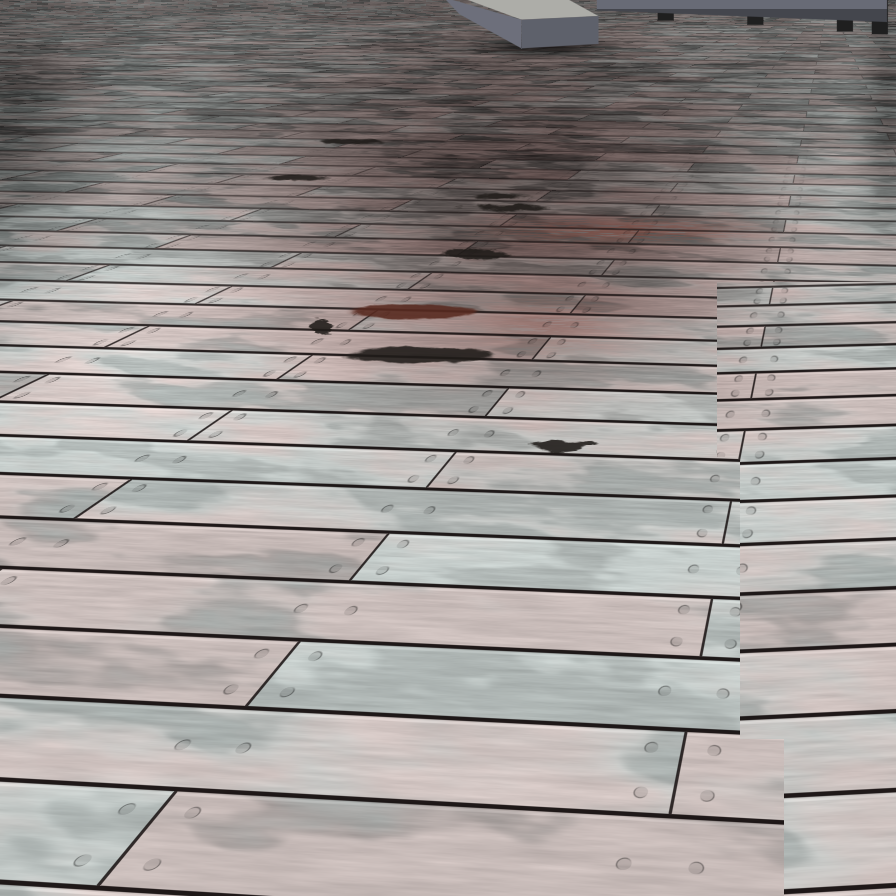
Write a Shadertoy shader that draws this texture.

```glsl
// Wet wooden deck in perspective, with nailed planks, puddles and a low bench.
const float HORIZON = -0.147; // y runs down
const vec2 ROWS_LEFT = vec2(0.9834, 0.0995); // first seam and step, as inverse depth
const vec2 ROWS_RIGHT = vec2(0.9636, 0.0903);
const float TILT_LEFT = 0.054, TILT_RIGHT = -0.05;
const float FAN_X = 0.925, JOINT_START = 0.195, JOIST = 0.63;
const float SEAM = 0.0025, NAIL = 0.0075;
const vec3 PINK = vec3(1.05, 0.985, 0.97), TEAL = vec3(0.965, 1.005, 0.995);
const vec3 GAP = vec3(0.085, 0.06, 0.06), WATER = vec3(0.12, 0.105, 0.095);
const vec3 RUST = vec3(0.34, 0.16, 0.12), STEEL = vec3(0.37, 0.38, 0.42);

float hash(vec2 p) {
  p = fract(p * vec2(0.1031, 0.1137));
  p += dot(p, p.yx + 33.33);
  return fract((p.x + p.y) * p.x * 17.0);
}
float noise(vec2 p) {
  vec2 i = floor(p), f = fract(p);
  f = f * f * (3.0 - 2.0 * f);
  return mix(mix(hash(i), hash(i + vec2(1, 0)), f.x),
             mix(hash(i + vec2(0, 1)), hash(i + 1.0), f.x), f.y);
}
float fbm(vec2 p) {
  float sum = 0.0, amp = 0.53;
  for (int i = 0; i < 4; i++) {
    sum += amp * noise(p);
    p = p * 2.03 + 17.3;
    amp *= 0.5;
  }
  return sum;
}
float blob(vec2 p, float x, float y, float rx, float ry) {
  vec2 q = (p - vec2(x, y)) / vec2(rx, ry);
  return exp(-dot(q, q));
}
float cover(float dist, float px) { return 1.0 - smoothstep(-px, px, dist); }
float side(vec2 p, vec2 a, vec2 b) {
  vec2 e = normalize(b - a), q = p - a;
  return e.y * q.x - e.x * q.y;
}
float quad(vec2 p, vec2 a, vec2 b, vec2 c, vec2 d) {
  return max(max(side(p, a, b), side(p, b, c)), max(side(p, c, d), side(p, d, a)));
}

vec3 deck(vec2 p, float px) {
  // Two panels whose seams tilt opposite ways
  float split = p.y < 0.51 ? 0.80 : (p.y < 0.825 ? 0.826 : 0.875);
  bool right = p.y > 0.315 && p.x > split;
  vec2 rows = right ? ROWS_RIGHT : ROWS_LEFT;
  float depth = p.y - HORIZON;
  float tilt = right ? TILT_RIGHT * (p.x - 0.826) : TILT_LEFT * p.x;
  float row = ((1.0 + tilt) / depth - rows.x) / rows.y;
  float id = floor(row), v = row - id;
  float rowHeight = rows.y * depth * depth;
  float near = smoothstep(0.08, 0.45, p.y);

  // Joints fan out and alternate between neighbouring planks
  float fan = (FAN_X - p.x) / max(p.y, 0.01) - JOINT_START;
  float along = (fan - mod(id, 2.0) * JOIST) / (2.0 * JOIST);
  float joint = (along - round(along)) * 2.0 * JOIST;
  float board = hash(vec2(id + 90.0, floor(along) + (right ? 40.0 : 20.0)));

  // Broad reflections of sky and shade
  float shade = blob(p, 0.58, 0.25, 0.25, 0.19);
  float tone = mix(0.50, 0.775, smoothstep(0.06, 0.46, p.y)) - 0.25 * shade;
  tone -= 0.20 * blob(p, 0.0, 0.17, 0.09, 0.15) + 0.15 * blob(p, 0.99, 0.12, 0.025, 0.12);
  tone += 0.09 * blob(p, 0.15, 0.33, 0.2, 0.14) + 0.08 * blob(p, 0.91, 0.22, 0.07, 0.14);

  // Stains, plank tint and long grain
  vec2 wood = vec2(p.x / depth, row);
  float damp = fbm(wood * vec2(5.0, 1.3) + board * 31.0);
  float grain = fbm(wood * vec2(14.0, 19.0) + 70.0);
  tone += (board - 0.5) * 0.07 + (grain - 0.5) * 0.13;
  tone -= 0.09 * smoothstep(0.52, 0.62, damp);
  tone += (noise(p * vec2(22.0, 190.0)) - 0.5) * mix(0.12, 0.02, near);
  vec3 col = tone * mix(PINK, TEAL, smoothstep(0.35, 0.65, damp * 0.7 + board * 0.3));
  col *= mix(vec3(1), vec3(1.09, 0.95, 0.94), shade);
  float red = blob(p, 0.69, 0.258, 0.13, 0.013) + 0.45 * blob(p, 0.61, 0.36, 0.08, 0.035);
  col = mix(col, vec3(0.46, 0.25, 0.21), 0.65 * red * smoothstep(0.25, 0.55, grain));

  // Nails on both sides of every joist, doubled at joints
  float joist = fan - JOIST * round(fan / JOIST);
  float nailV = abs(joint) < 0.3 * JOIST ? abs(v - 0.5) - 0.26 : v - 0.5;
  vec2 nail = vec2((abs(joist) - 0.042) * p.y, nailV * rowHeight);
  float radius = NAIL * depth;
  float nailDist = length(nail * vec2(1.0, 1.2)) - radius;
  float ring = cover(abs(nailDist) - 0.0008, px * 1.3) * smoothstep(-radius, radius, nail.x + nail.y);
  col *= 1.0 - near * (0.10 * cover(nailDist, px) + 0.34 * ring);

  // Dark gaps with a pale lower lip
  float width = SEAM * depth;
  float seam = cover(min(v, 1.0 - v) * rowHeight - width, px);
  float cut = cover(abs(joint) * p.y / sqrt(1.0 + fan * fan) - width * 0.7, px);
  col += 0.07 * near * cover(abs((1.0 - v) * rowHeight - width * 2.2) - width * 0.6, px);
  float strength = mix(0.35, 0.95, near) * min(1.0, 0.4 + width / px);
  return mix(col, GAP, max(seam, 0.9 * cut) * strength);
}

vec3 puddles(vec3 col, vec2 p, float px) {
  // Centre and radii of each pool
  const vec4 POOLS[9] = vec4[9](
    vec4(0.46, 0.348, 0.073, 0.008), vec4(0.466, 0.396, 0.079, 0.009),
    vec4(0.627, 0.498, 0.032, 0.006), vec4(0.388, 0.158, 0.031, 0.003),
    vec4(0.566, 0.232, 0.039, 0.004), vec4(0.558, 0.219, 0.028, 0.003),
    vec4(0.33, 0.198, 0.025, 0.003), vec4(0.525, 0.283, 0.034, 0.005),
    vec4(0.357, 0.365, 0.013, 0.008));
  float ragged = fbm(p * vec2(55.0, 150.0)) - 0.5;
  for (int i = 0; i < 9; i++) {
    vec4 pool = POOLS[i];
    float rough = i < 2 ? 0.4 : 1.7;
    float d = (length((p - pool.xy) / pool.zw) - 1.0 + rough * ragged) * pool.w;
    col = mix(col, i == 0 ? RUST : WATER, 0.88 * cover(d, px * 1.3));
  }
  return col;
}

vec3 bench(vec3 col, vec2 p, float px) {
  col *= 1.0 - 0.65 * blob(p, 0.61, 0.053, 0.065, 0.009);
  // Rail on short legs
  for (int i = 0; i < 4; i++) {
    float x = min(0.743 + 0.1 * float(i), 0.982);
    float foot = 0.023 + 0.075 * max(x - 0.78, 0.0);
    col = mix(col, vec3(0.12), cover(max(abs(p.x - x) - 0.009, p.y - foot), px));
  }
  float rail = max(abs(p.x - 0.828) - 0.162, p.y - 0.013 - 0.04 * (p.x - 0.7));
  col = mix(col, STEEL * (p.y < 0.01 ? 1.1 : 0.72), cover(rail, px));
  // Seat slab: top, flank and front
  vec2 corner = vec2(0.582, 0.022), tip = vec2(0.668, 0.018), base = vec2(0.582, 0.054);
  float top = quad(p, vec2(0.495, -0.01), vec2(0.63, -0.003), tip, corner);
  float flank = quad(p, vec2(0.495, -0.003), corner, base, vec2(0.513, 0.016));
  float front = quad(p, corner, tip, vec2(0.668, 0.049), base);
  col = mix(col, vec3(0.68, 0.68, 0.66), cover(top, px));
  col = mix(col, STEEL * 1.15, cover(flank, px));
  return mix(col, STEEL, cover(front, px));
}

void mainImage(out vec4 fragColor, in vec2 fragCoord) {
  vec2 p = fragCoord / iResolution.xy;
  p.y = 1.0 - p.y;
  float px = 0.8 / iResolution.y;
  vec3 col = bench(puddles(deck(p, px), p, px), p, px);
  fragColor = vec4(clamp(col, 0.0, 1.0), 1.0);
}
```
